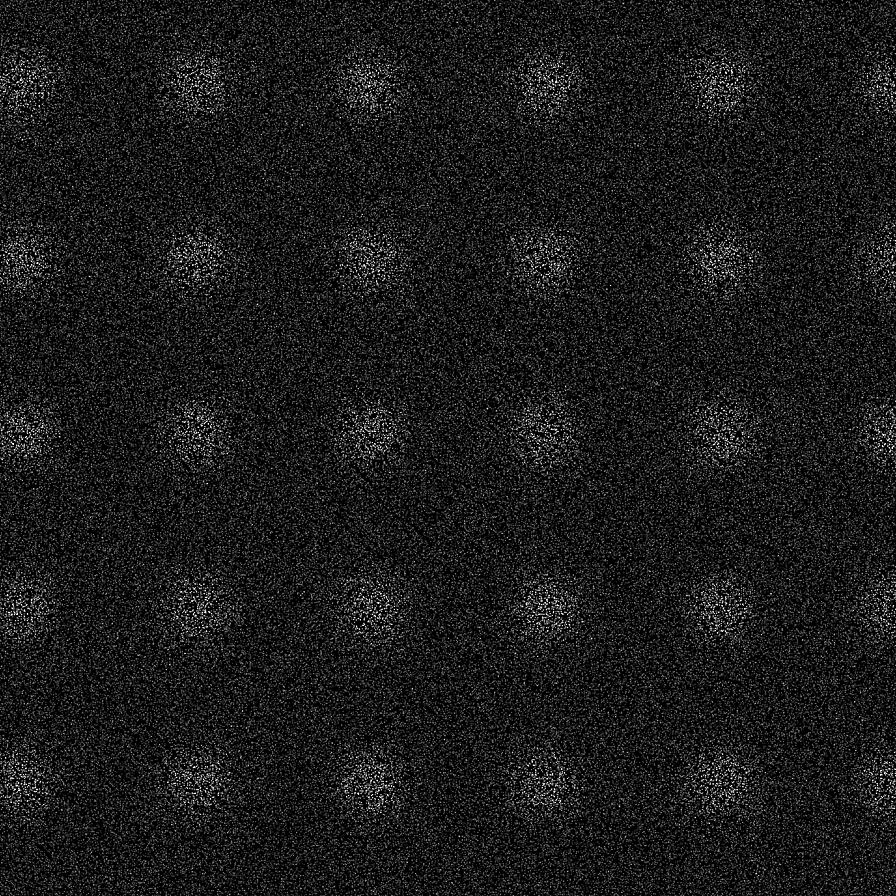
Reproduce this pattern procedurally as a Shadertoy shader.

```glsl
// Grid of soft glowing spots stippled in fine grey grain on black.
// Each cell of a fine lattice may hold one jittered square grain; its brightness follows
// a repeated Gaussian, and its exact overlap with the pixel keeps the edges smooth.

#define SPOT_PERIOD 0.1948             // distance between spots, in canvas heights
#define SPOT_ORIGIN vec2(0.025, 0.126) // centre of the lower left spot
#define SPOT_SIGMA 0.0225              // Gaussian radius of a spot
#define SPOT_GAIN 0.62                 // extra grain brightness at a spot centre
#define GRAIN_CELLS 480.0              // grain cells per canvas height
#define GRAIN_KEEP 0.7                 // share of the cells that hold a grain
#define GRAIN_SIZE 0.0013              // side of a grain
#define GRAIN_LEVEL 0.335              // grain brightness away from the spots
#define GRAIN_SPREAD 0.6               // random brightness change between grains
#define MOTTLE 0.04                    // broad brightness change of the ground
#define MOTTLE_SCALE 9.0               // mottle patches per canvas height

// Integer hash of a lattice point: three values from 0 to 1.
vec3 hash3(vec2 cell, uint seed) {
    uvec3 v = uvec3(uvec2(ivec2(cell) + 4096), seed);
    v = v * 1664525u + 1013904223u;
    v += v.yzx * v.zxy;
    v ^= v >> 16u;
    v += v.yzx * v.zxy;
    return vec3(v >> 8u) / 16777216.0;
}

// Smooth value noise from 0 to 1.
float valueNoise(vec2 p) {
    vec2 cell = floor(p);
    vec2 f = fract(p);
    f = f * f * (3.0 - 2.0 * f);
    float low = mix(hash3(cell, 7u).x, hash3(cell + vec2(1, 0), 7u).x, f.x);
    float high = mix(hash3(cell + vec2(0, 1), 7u).x, hash3(cell + vec2(1, 1), 7u).x, f.x);
    return mix(low, high, f.y);
}

// Repeated Gaussian, with the same strength in each repeat.
float spotGlow(vec2 p) {
    vec2 grid = (p - SPOT_ORIGIN) / SPOT_PERIOD;
    vec2 d = (grid - floor(grid + 0.5)) * SPOT_PERIOD / SPOT_SIGMA;
    return exp(-0.5 * dot(d, d));
}

// Fraction of a square pixel covered by a square grain at the given offset.
float grainCoverage(vec2 offset, float pixel) {
    vec2 overlap = 0.5 * (GRAIN_SIZE + pixel) - abs(offset);
    overlap = clamp(overlap, 0.0, min(GRAIN_SIZE, pixel)) / pixel;
    return overlap.x * overlap.y;
}

void mainImage(out vec4 fragColor, in vec2 fragCoord) {
    float pixel = 1.0 / iResolution.y;
    vec2 p = fragCoord * pixel;
    vec2 home = floor(p * GRAIN_CELLS);

    // Light from the grains of the surrounding cells.
    float light = 0.0;
    for (int y = -2; y <= 2; y++) {
        for (int x = -2; x <= 2; x++) {
            vec2 cell = home + vec2(x, y);
            vec3 rnd = hash3(cell, 1u);
            vec2 center = (cell + rnd.xy) / GRAIN_CELLS;
            float coverage = grainCoverage(p - center, pixel);
            if (coverage > 0.0 && rnd.z < GRAIN_KEEP) {
                float vary = 1.0 + GRAIN_SPREAD * (2.0 * rnd.z / GRAIN_KEEP - 1.0);
                float level = GRAIN_LEVEL + SPOT_GAIN * spotGlow(center);
                light += coverage * min(level * vary, 1.0);
            }
        }
    }

    // Faint broad unevenness.
    light *= 1.0 + MOTTLE * (2.0 * valueNoise(p * MOTTLE_SCALE) - 1.0);
    fragColor = vec4(vec3(min(light, 1.0)), 1.0);
}
```
